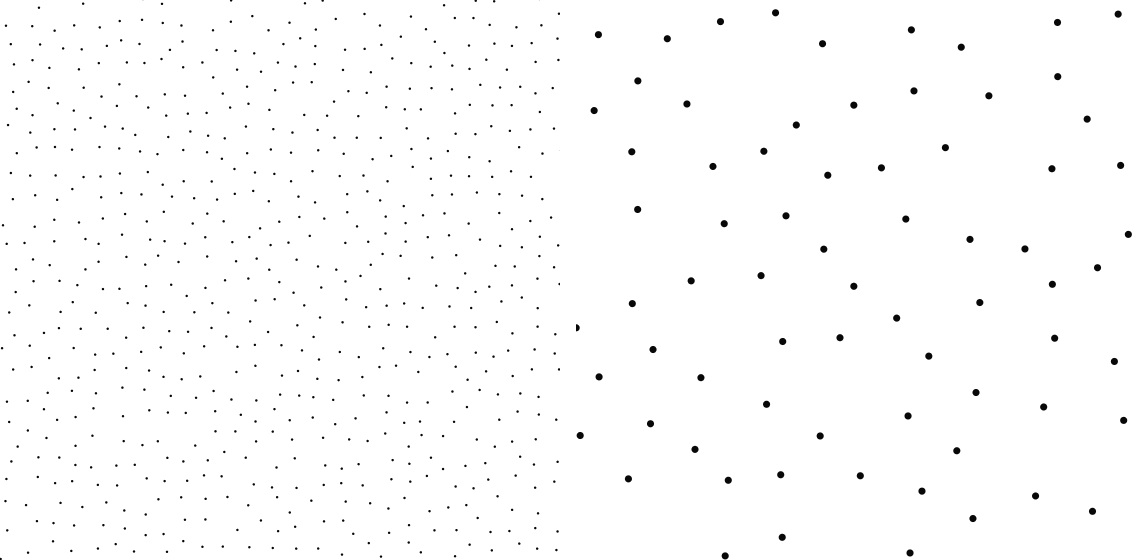
Left: the whole. Right: its middle third, enlarged.
This texture is drawn by a WebGL 2 fragment shader. Its source:

```glsl
#version 300 es
precision highp float;
// Small black dots scattered evenly but irregularly over white.

uniform vec2 u_resolution;
out vec4 fragColor;

const float CELLS = 25.5;        // cells across the canvas
const float JITTER = 0.86;       // random spread inside a cell
const float SPACING = 0.95;      // preferred gap between dots, in cells
const float PUSH = 0.42;         // strength of the repulsion
const float DOT_RADIUS = 0.0021; // in canvas units
const vec3 PAPER = vec3(1.0);
const vec3 INK = vec3(0.03);

vec2 hash2(vec2 p) {
    vec2 q = vec2(dot(p, vec2(127.1, 311.7)), dot(p, vec2(269.5, 183.3)));
    return fract(sin(q) * 43758.5453);
}

// Random point inside a cell
vec2 seedPoint(vec2 cell, float jitter) {
    return cell + 0.5 + jitter * (hash2(cell) - 0.5);
}

// Seed point pushed away from neighbours that are too close
vec2 spacedPoint(vec2 cell, float jitter, float spacing) {
    vec2 point = seedPoint(cell, jitter);
    vec2 shift = vec2(0.0);
    for (int y = -1; y <= 1; y++) {
        for (int x = -1; x <= 1; x++) {
            if (x == 0 && y == 0) continue;
            vec2 away = point - seedPoint(cell + vec2(x, y), jitter);
            float gap = max(length(away), 0.001);
            shift += away / gap * max(spacing - gap, 0.0) * PUSH;
        }
    }
    return point + clamp(shift, -0.5, 0.5);
}

// Distance to the nearest dot centre, in cells
float nearestDot(vec2 p, float jitter, float spacing) {
    vec2 home = floor(p);
    float nearest = 2.0;
    for (int y = -1; y <= 1; y++) {
        for (int x = -1; x <= 1; x++) {
            vec2 centre = spacedPoint(home + vec2(x, y), jitter, spacing);
            nearest = min(nearest, distance(p, centre));
        }
    }
    return nearest;
}

void main() {
    float side = min(u_resolution.x, u_resolution.y);
    vec2 uv = gl_FragCoord.xy / side;
    float pixel = 1.0 / side;

    // Round dots with an edge one pixel wide
    float edge = nearestDot(uv * CELLS, JITTER, SPACING) / CELLS - DOT_RADIUS;
    float ink = clamp(0.5 - edge / pixel, 0.0, 1.0);

    fragColor = vec4(mix(PAPER, INK, ink), 1.0);
}
```
